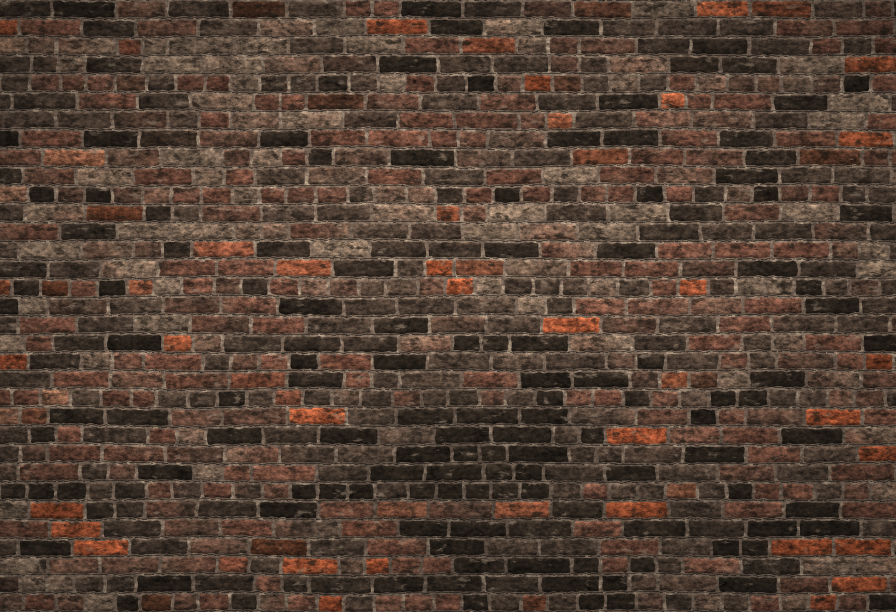
Give the GLSL for this texture, as a WebGL 1 fragment shader.

```glsl
precision highp float;

uniform vec2 u_resolution;

const float COURSES = 33.0;
const float BRICK_LENGTH = 3.13; // in course heights
const float JOINT_HALF = 0.095;

const vec3 SOOT = vec3(0.15, 0.125, 0.10);
const vec3 UMBER = vec3(0.29, 0.235, 0.195);
const vec3 RUST = vec3(0.40, 0.265, 0.21);
const vec3 TAN = vec3(0.45, 0.375, 0.31);
const vec3 ORANGE = vec3(0.61, 0.30, 0.18);
const vec3 MORTAR = vec3(0.45, 0.38, 0.325);
const vec3 LIME = vec3(0.63, 0.55, 0.47);

float hash(vec2 p) {
  vec3 q = fract(p.xyx * 0.1031);
  q += dot(q, q.yzx + 33.33);
  return fract((q.x + q.y) * q.z);
}

float cornerSlope(vec2 corner, vec2 offset) {
  float angle = 6.2832 * hash(corner);
  return dot(vec2(cos(angle), sin(angle)), offset);
}

float gradientNoise(vec2 p) {
  vec2 i = floor(p), f = fract(p);
  vec2 w = f * f * f * (f * (f * 6.0 - 15.0) + 10.0);
  vec2 e = vec2(1.0, 0.0);
  float low = mix(cornerSlope(i, f), cornerSlope(i + e, f - e), w.x);
  float high = mix(cornerSlope(i + e.yx, f - e.yx), cornerSlope(i + 1.0, f - 1.0), w.x);
  return mix(low, high, w.y);
}

float fbm(vec2 p) {
  float sum = 0.0, gain = 0.8;
  for (int i = 0; i < 4; i++) {
    sum += gain * gradientNoise(p);
    p = p * 2.03 + 17.3;
    gain *= 0.6;
  }
  return sum;
}

float roundedBox(vec2 p, vec2 halfSize, float radius) {
  vec2 d = abs(p) - halfSize + radius;
  return length(max(d, 0.0)) + min(max(d.x, d.y), 0.0) - radius;
}

float jointAt(float index, float course) {
  return index + 0.16 * (hash(vec2(index, course + 57.0)) - 0.5);
}

// Left edge, right edge and id of the brick at x; some are cut in half
vec3 brickSpan(float x, float course, float cutChance) {
  float i = floor(x);
  if (x < jointAt(i, course)) i -= 1.0;
  else if (x >= jointAt(i + 1.0, course)) i += 1.0;
  vec3 span = vec3(jointAt(i, course), jointAt(i + 1.0, course), i);
  if (hash(vec2(i + 91.0, course)) < cutChance) {
    float middle = 0.5 * (span.x + span.y);
    if (x < middle) span.y = middle;
    else span.xz = vec2(middle, i + 0.5);
  }
  return span;
}

vec3 brickColour(vec2 id, float grime, float warmth) {
  float tone = hash(id + 13.0) - 0.5 * grime;
  vec3 colour = mix(SOOT, UMBER, smoothstep(-0.05, 0.28, tone));
  colour = mix(colour, RUST, smoothstep(0.35, 0.6, tone));
  colour = mix(colour, TAN, smoothstep(0.66, 0.9, tone));
  float fired = smoothstep(0.88, 1.0, hash(id + 41.0) + warmth);
  return mix(colour, ORANGE, 0.85 * fired) * (0.88 + 0.24 * hash(id + 71.0));
}

void main() {
  vec2 uv = gl_FragCoord.xy / u_resolution;
  float pixel = COURSES / u_resolution.y;
  vec2 wall = vec2(gl_FragCoord.x, u_resolution.y - gl_FragCoord.y) * pixel;

  // Uneven courses with ragged arrises
  vec2 laid = wall + vec2(0.0, 0.16 * gradientNoise(wall * vec2(0.13, 0.25)));
  laid += 0.09 * vec2(gradientNoise(wall * 2.3), gradientNoise(wall * 2.7 + 31.0));
  float course = floor(laid.y);
  float header = 1.0 - step(2.0, mod(2.0 * course + 3.0, 11.0));
  float brickLength = BRICK_LENGTH * mix(1.0, 0.5, header);
  float shift = 0.5 * mod(course, 2.0) + 0.25 * hash(vec2(course, 5.0));
  float x = laid.x / brickLength + shift;
  vec3 span = brickSpan(x, course, 0.13 * (1.0 - header));
  vec2 local = vec2((x - 0.5 * (span.x + span.y)) * brickLength, fract(laid.y) - 0.5);
  vec2 halfSize = 0.5 * vec2((span.y - span.x) * brickLength, 1.0) - JOINT_HALF;
  float edge = roundedBox(local, halfSize, 0.1);
  float brickMask = 1.0 - smoothstep(-0.7 * pixel, 0.7 * pixel, edge);

  // Broad staining of the wall
  vec2 sootOffset = (uv - vec2(0.56, 0.20)) / vec2(0.32, 0.20);
  float grime = exp(-dot(sootOffset, sootOffset)) + 0.5 * fbm(wall * 0.1);
  float warmth = 0.13 * smoothstep(0.65, 1.0, uv.x) * (1.0 - smoothstep(0.1, 0.35, uv.y));

  // Weathered faces
  vec2 id = vec2(span.z, course);
  float blotch = fbm(wall * vec2(0.8, 1.5) + 23.0 * hash(id));
  float grain = fbm(wall * vec2(3.2, 5.0));
  vec3 brick = brickColour(id, grime, warmth);
  brick *= 1.0 + 0.55 * blotch + 0.6 * grain;
  brick = mix(brick, SOOT, 0.7 * smoothstep(0.12, 0.5, fbm(wall * vec2(1.1, 2.0) + 60.0)));
  brick = mix(brick, LIME, 0.5 * smoothstep(0.25, 0.65, fbm(wall * vec2(0.9, 1.9) + 90.0)));
  brick *= 1.0 + 0.22 * (1.0 - smoothstep(0.0, 0.22, local.y + halfSize.y));
  brick *= 1.0 - 0.3 * smoothstep(-0.2, 0.0, local.y - halfSize.y);

  // Mortar, shaded beneath each brick
  vec3 mortar = mix(MORTAR, LIME, smoothstep(-0.1, 0.5, fbm(wall * 1.4 + 7.0)));
  mortar *= (1.0 + 0.5 * grain) * (1.0 - 0.3 * clamp(grime, 0.0, 1.0));
  mortar *= 1.0 - 0.45 * smoothstep(0.0, 0.08, local.y - halfSize.y);

  vec2 centred = (uv - 0.5) * vec2(1.0, 0.95);
  float vignette = 1.08 - 0.85 * dot(centred, centred);
  gl_FragColor = vec4(mix(mortar, brick, brickMask) * vignette, 1.0);
}
```
